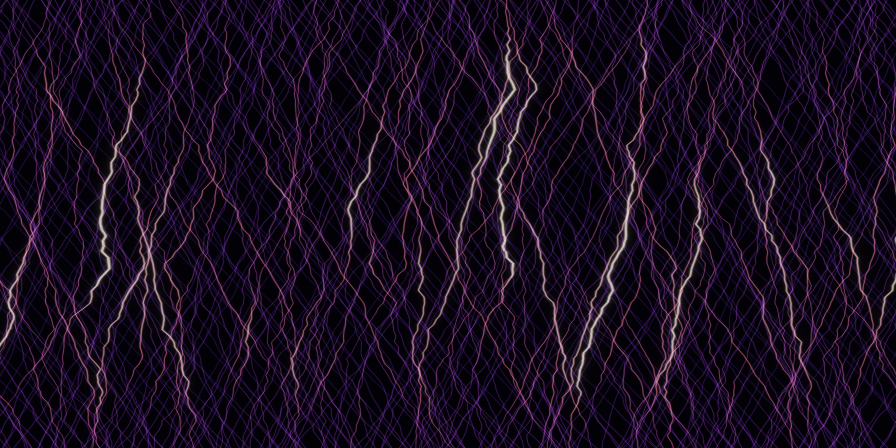
Write a WebGL 1 fragment shader that draws this pattern.

```glsl
precision highp float;
// A dense web of jagged lightning on near-black: stacked families of slanted,
// wobbling bolts, from a few broad cream ones to many fine indigo diagonals.
// Each bolt's heat varies along its length and sets its colour, width and glow.

uniform vec2 u_resolution;

const int FAMILIES = 17;

float hash(vec2 p) {
  vec3 q = fract(p.xyx * 0.1031);
  q += dot(q, q.yzx + 33.33);
  return fract((q.x + q.y) * q.z);
}

// Piecewise linear noise in -1..1, which gives sharp kinks.
float zigzag(float y, float seed) {
  float i = floor(y);
  return mix(hash(vec2(i, seed)), hash(vec2(i + 1.0, seed)), y - i) * 2.0 - 1.0;
}

// Sideways displacement of a bolt at height y.
float wobble(float y, float seed) {
  return 0.045 * zigzag(y * 5.0, seed)
       + 0.014 * zigzag(y * 15.0, seed + 0.37)
       + 0.009 * zigzag(y * 34.0, seed + 0.71)
       + 0.004 * zigzag(y * 80.0, seed + 0.19);
}

// Indigo, purple, pink, cream.
vec3 heatColour(float heat) {
  vec3 c = mix(vec3(0.075, 0.035, 0.170), vec3(0.20, 0.075, 0.30), smoothstep(0.0, 0.2, heat));
  c = mix(c, vec3(0.55, 0.26, 0.35), smoothstep(0.18, 0.46, heat));
  return mix(c, vec3(0.78, 0.73, 0.67), smoothstep(0.46, 0.9, heat));
}

void main() {
  vec2 p = gl_FragCoord.xy / u_resolution.y;
  float pixel = 1.0 / u_resolution.y;
  float inner = smoothstep(0.0, 0.18, min(p.y, 1.0 - p.y));
  vec3 colour = vec3(0.008, 0.004, 0.024);

  for (int i = 0; i < FAMILIES; i++) {
    float layer = float(i);
    float t = layer / float(FAMILIES - 1);
    float side = mod(layer, 2.0) * 2.0 - 1.0;
    float slope = side * mix(0.14, 0.90, t) * mix(0.55, 1.1, fract(layer * 0.618));
    float spacing = mix(0.36, 0.06, pow(t, 0.55));
    float u = p.x - slope * (p.y - 0.5);
    float cell = floor(u / spacing);

    // Nearby bolts of this family.
    for (int j = -1; j <= 1; j++) {
      float id = cell + float(j);
      float seed = id + 131.0 * layer + 40.0;
      float centre = (id + 0.2 + 0.6 * hash(vec2(seed, 7.3))) * spacing;
      float path = centre + wobble(p.y, seed) * mix(1.0, 0.25, t);
      float d = abs(u - path) / sqrt(1.0 + slope * slope);

      // Heat swells along the bolt and settles to purple near top and bottom.
      float swell = smoothstep(-0.1, 0.95, zigzag(p.y * 3.5 + 9.0 * hash(vec2(seed, 2.1)), seed + 0.53));
      float heat = 0.04 + 0.96 * pow(1.0 - t, 1.1) * mix(0.33, 1.0, swell);
      heat = mix(mix(heat, 0.19, 0.7), heat, inner);

      // Core line and soft halo; lines finer than a pixel widen and dim.
      float radius = mix(0.0014, 0.0042, heat * heat * heat);
      float drawn = max(radius, 0.58 * pixel);
      float core = exp(-d * d / (drawn * drawn)) * radius / drawn;
      float halo = 0.32 * heat * heat * heat * exp(-d / 0.008);
      float light = min(core * mix(0.9, 0.95, heat) + halo, 1.0);
      colour += heatColour(heat) * light * (1.0 - colour);
    }
  }
  gl_FragColor = vec4(colour, 1.0);
}
```
